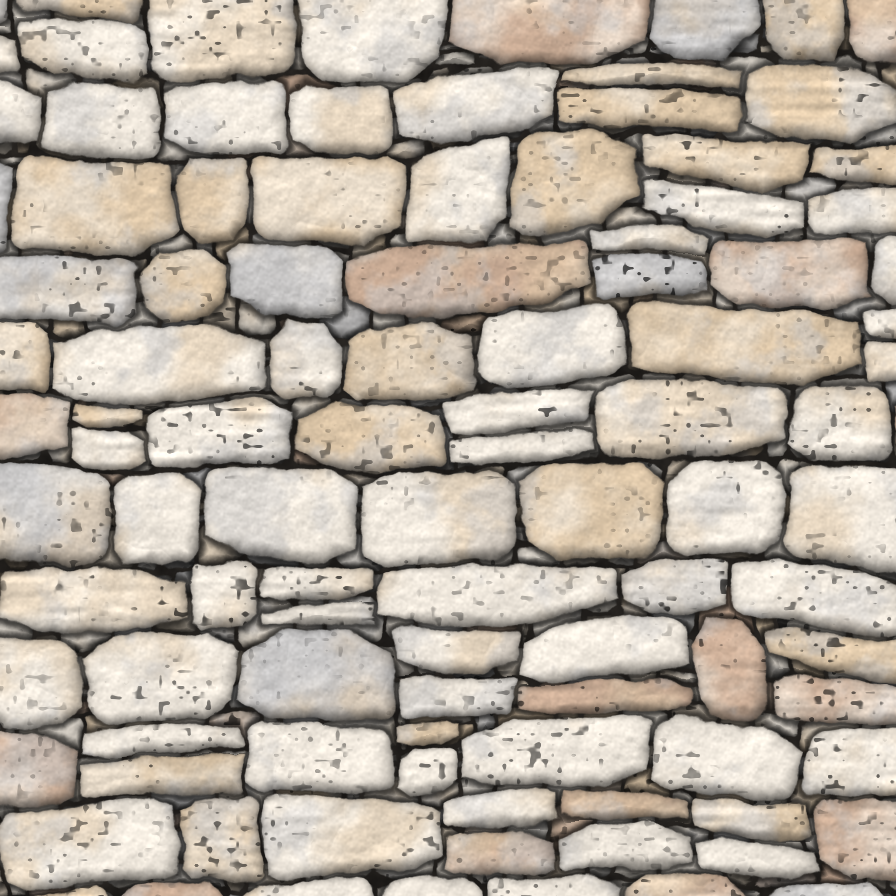
Reproduce this texture procedurally as a Shadertoy shader.

```glsl
const vec3 CREAM = vec3(0.95, 0.92, 0.875);
const vec3 TAN = vec3(0.86, 0.77, 0.65);
const vec3 GREY = vec3(0.78, 0.775, 0.775);
const vec3 RUST = vec3(0.78, 0.66, 0.57);
const vec3 GAP = vec3(0.12, 0.11, 0.10);
const vec2 LIGHT = vec2(-0.35, 0.94);

struct Stone { float dist; vec2 id; vec2 local; };

float hash(vec2 p) {
    vec3 q = fract(p.xyx * vec3(0.1031, 0.1030, 0.0973));
    q += dot(q, q.yzx + 33.33);
    return fract((q.x + q.y) * q.z);
}

float noise(vec2 p) {
    vec2 i = floor(p), f = fract(p);
    f = f * f * (3.0 - 2.0 * f);
    return mix(mix(hash(i), hash(i + vec2(1, 0)), f.x),
               mix(hash(i + vec2(0, 1)), hash(i + vec2(1, 1)), f.x), f.y);
}

float fbm(vec2 p) {
    float sum = 0.0, amp = 0.5;
    for (int i = 0; i < 5; i++) {
        sum += amp * noise(p);
        p = mat2(1.6, 1.2, -1.2, 1.6) * p + 7.1;
        amp *= 0.5;
    }
    return sum;
}

// Grid line position, moved at random
float edgeAt(float k, float seed, float jitter) {
    return k + jitter * (hash(vec2(k, seed)) - 0.5);
}

// Tapered, rounded box with randomly chopped corners
float blockDist(vec2 q, vec2 halfSize, vec2 id) {
    vec2 taper = vec2(hash(id + 3.1), hash(id + 5.7)) - 0.5;
    vec2 h = halfSize + taper * vec2(0.30, 0.13) * q.yx;
    float radius = min(halfSize.x, halfSize.y) * mix(0.2, 0.5, hash(id + 8.3));
    vec2 a = abs(q) - h + radius;
    float d = length(max(a, 0.0)) + min(max(a.x, a.y), 0.0) - radius;
    for (int i = 0; i < 4; i++) {
        vec2 corner = vec2(i % 2, i / 2) * 2.0 - 1.0;
        float keep = mix(0.69, 1.02, hash(id + 11.0 + 2.3 * float(i)));
        vec2 dir = normalize(corner * halfSize.yx);
        d = max(d, dot(q, dir) - keep * dot(abs(dir), halfSize));
    }
    return d;
}

// Nearest stone of a rough course layout
Stone courses(vec2 p, vec2 count, float seed, float gap) {
    Stone best = Stone(1.0, vec2(0), vec2(0));
    float second = 1.0;
    for (int j = -1; j <= 1; j++) {
        float row = floor(p.y * count.y) + float(j);
        float bottom = edgeAt(row, seed, 0.5) / count.y;
        float top = edgeAt(row + 1.0, seed, 0.5) / count.y;
        float shift = 7.0 * hash(vec2(row, seed + 4.0));
        for (int i = -1; i <= 1; i++) {
            float col = floor(p.x * count.x + shift) + float(i);
            float rowSeed = row * 3.7 + seed;
            vec2 id = vec2(col, row) + seed;
            vec2 lo = vec2((edgeAt(col, rowSeed, 0.78) - shift) / count.x, bottom);
            vec2 hi = vec2((edgeAt(col + 1.0, rowSeed, 0.78) - shift) / count.x, top);
            // Some places hold two stacked stones
            if (hash(id + 19.0) < 0.2) {
                float middle = mix(lo.y, hi.y, mix(0.35, 0.65, hash(id + 23.0)));
                if (p.y > middle) { lo.y = middle; id += 0.5; }
                else hi.y = middle;
            }
            vec2 halfSize = 0.5 * (hi - lo) - gap;
            vec2 q = p - 0.5 * (lo + hi);
            float d = blockDist(q, halfSize, id);
            if (d < best.dist) {
                second = best.dist;
                best = Stone(d, id, q / halfSize);
            } else second = min(second, d);
        }
    }
    best.dist = max(best.dist, 0.5 * (best.dist - second) + gap);
    return best;
}

float relief(vec2 p, float layering) {
    float chips = abs(fbm(p * 11.0) - 0.5);
    return fbm(p * 22.0) + 1.3 * chips + layering * noise(p * vec2(18.0, 120.0));
}

// Colour, weathering and light on one stone
vec3 stoneColor(vec2 p, Stone s) {
    float kind = hash(s.id + 31.0), wear = hash(s.id + 37.0);
    vec2 q = p + s.id * 0.73;
    float patches = fbm(q * 13.0);
    vec3 tint = kind < 0.2 ? TAN : kind < 0.38 ? GREY : kind < 0.47 ? RUST : CREAM;
    vec3 col = mix(CREAM, tint, 0.35 + 0.6 * smoothstep(0.3, 0.6, patches));
    col = mix(col, TAN, 0.55 * smoothstep(0.5, 0.72, fbm(q * 9.0 + 20.0)));
    col = mix(col, GREY, 0.5 * smoothstep(0.52, 0.7, fbm(q * 17.0 + 40.0)));

    float layering = 0.35 * smoothstep(0.5, 0.9, wear);
    float lit = relief(q, layering) - relief(q + LIGHT * 0.003, layering);
    col *= 1.0 + clamp(0.95 * lit, -0.3, 0.12);

    float pits = smoothstep(0.74, 0.88, noise(q * vec2(130.0, 170.0)));
    pits *= smoothstep(0.42, 0.6, fbm(q * 15.0 + 60.0));
    col *= 1.0 - pits * mix(0.15, 0.65, wear);
    col *= 0.97 + 0.06 * noise(q * 320.0);

    float depth = max(-s.dist, 0.0);
    float bevel = 1.0 - smoothstep(0.0, 0.018, depth);
    float facing = dot(normalize(s.local * s.local * s.local + 0.0001), LIGHT);
    col *= 1.0 + bevel * (facing > 0.0 ? 0.05 : 0.38) * facing;
    return col * (1.0 - 0.35 * exp(-depth / 0.0035));
}

void mainImage(out vec4 fragColor, in vec2 fragCoord) {
    vec2 p = fragCoord / iResolution.y;
    float aa = 1.0 / iResolution.y;

    // Bent courses and ragged outlines
    vec2 bend = vec2(noise(p * 9.0), noise(p * 7.0 + 30.0)) - 0.5;
    vec2 rough = vec2(fbm(p * 38.0), fbm(p * 38.0 + 50.0)) - 0.5;
    vec2 w = p + 0.022 * bend + 0.011 * rough;
    w.y += 0.035 * (noise(p * 2.7 + 5.0) - 0.5);

    Stone block = courses(w, vec2(6.3, 10.6), 2.0, 0.0024);
    Stone filler = courses(w, vec2(21.0, 25.0), 70.0, 0.0022);

    // Dark joints, wedged rubble, then the large stones
    vec3 col = GAP * (0.6 + 0.9 * fbm(p * 60.0));
    float open = smoothstep(0.001, 0.011, block.dist);
    vec3 rubble = stoneColor(p, filler) * mix(0.3, 0.88, open);
    col = mix(col, rubble, smoothstep(aa, -aa, filler.dist));
    col = mix(col, stoneColor(p, block), smoothstep(aa, -aa, block.dist));
    fragColor = vec4(clamp(col, 0.0, 1.0), 1.0);
}
```
